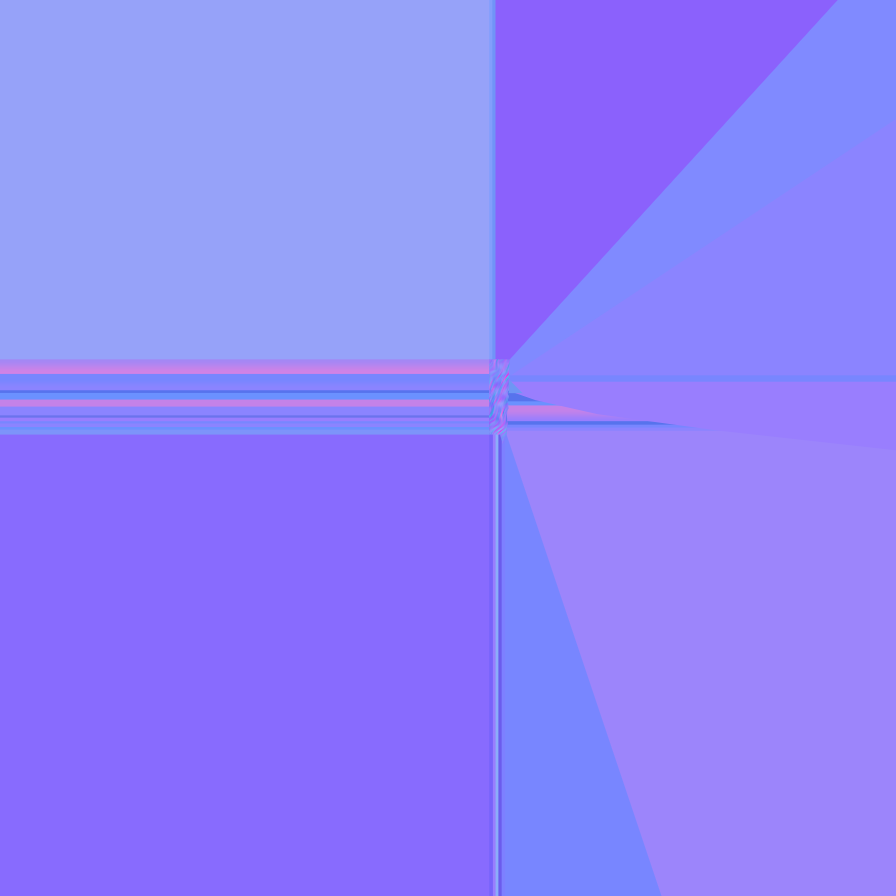
Write a WebGL 1 fragment shader that draws this texture map.

```glsl
precision highp float;
// Normal-map style panel: flat fields and wedges fan out from a small knot,
// joined by thin striped seams. Layers are filled in order with soft half-planes,
// and the knot is slanted value noise shaded by its slope.

uniform vec2 u_resolution;

const float GRID = 768.0;  // layout cells per canvas side, y pointing down
const vec2 KNOT_MIN = vec2(419.3, 308.0);
const vec2 KNOT_MAX = vec2(437.0, 372.5);
const float STREAK_SLANT = 0.42;
const vec2 STREAK_SCALE = vec2(0.30, 0.09);
const float RELIEF = 0.38;

const vec3 PALE = vec3(0.588, 0.635, 0.975);
const vec3 INDIGO = vec3(0.535, 0.420, 0.995);
const vec3 VIOLET = vec3(0.545, 0.380, 0.990);
const vec3 SKY = vec3(0.500, 0.540, 1.000);
const vec3 PERIWINKLE = vec3(0.545, 0.518, 1.000);
const vec3 LAVENDER = vec3(0.600, 0.495, 0.995);
const vec3 LILAC = vec3(0.610, 0.522, 0.985);
const vec3 AZURE = vec3(0.472, 0.525, 1.000);
const vec3 PINK = vec3(0.770, 0.510, 0.910);
const vec3 DEEP = vec3(0.340, 0.450, 0.930);
const vec3 BRIGHT = vec3(0.420, 0.570, 1.000);

float pixel;  // layout cells per pixel

vec3 fill(vec3 under, vec3 over, float inside) {
  return mix(under, over, clamp(inside / pixel + 0.5, 0.0, 1.0));
}

// Signed distance to a line; positive below it when it runs rightward.
float below(vec2 p, vec2 a, vec2 b) {
  vec2 d = normalize(b - a);
  return d.x * (p.y - a.y) - d.y * (p.x - a.x);
}

float hash(vec2 p) {
  vec3 q = fract(vec3(p.xyx) * 0.1031);
  q += dot(q, q.yzx + 33.33);
  return fract((q.x + q.y) * q.z);
}

float noise(vec2 p) {
  vec2 i = floor(p), f = fract(p);
  f = f * f * (3.0 - 2.0 * f);
  return mix(mix(hash(i), hash(i + vec2(1, 0)), f.x),
             mix(hash(i + vec2(0, 1)), hash(i + vec2(1, 1)), f.x), f.y);
}

float relief(vec2 p) {
  vec2 s = vec2(p.x + STREAK_SLANT * p.y, p.y) * STREAK_SCALE;
  s.x += 1.6 * noise(p * 0.11);
  return noise(s) + 0.5 * noise(s * 2.1 + 7.0);
}

vec3 leftStripes(float y) {
  vec3 c = mix(vec3(0.64, 0.53, 0.96), vec3(0.82, 0.51, 0.90), smoothstep(308.0, 320.0, y));
  c = fill(c, mix(AZURE, PERIWINKLE, smoothstep(325.0, 333.0, y)), y - 320.5);
  c = fill(c, DEEP, y - 334.5);
  c = fill(c, BRIGHT, y - 336.8);
  c = fill(c, PINK, y - 342.5);
  c = fill(c, PERIWINKLE, y - 348.5);
  c = fill(c, vec3(0.42, 0.45, 0.93), y - 356.0);
  c = fill(c, LAVENDER, y - 358.0);
  c = fill(c, AZURE, y - 361.0);
  c = fill(c, PERIWINKLE, y - 363.0);
  c = fill(c, BRIGHT, y - 366.0);
  return fill(c, vec3(0.49, 0.58, 0.98), y - 368.3);
}

vec3 rightStripes(float y) {
  vec3 c = fill(DEEP, BRIGHT, y - 344.0);
  c = fill(c, mix(PINK, LAVENDER, smoothstep(351.0, 361.0, y)), y - 347.5);
  c = fill(c, DEEP, y - 361.0);
  c = fill(c, AZURE, y - 364.0);
  c = fill(c, PERIWINKLE, y - 366.5);
  return fill(c, LILAC, y - 369.2);
}

vec3 rightSide(vec2 p) {
  vec3 c = fill(VIOLET, SKY, below(p, vec2(437, 308), vec2(718, 0)));
  c = fill(c, PERIWINKLE, below(p, vec2(439, 321), vec2(768, 102)));
  c = fill(c, AZURE, p.y - 321.7);
  c = fill(c, LAVENDER, p.y - 327.2);
  // The bowed edge is the lower envelope of four lines.
  float bow = min(min(336.0 + 0.35 * (p.x - 439.0), 343.0 + 0.226 * (p.x - 459.0)),
                  min(355.0 + 0.136 * (p.x - 512.0), 369.0 + 0.111 * (p.x - 615.0)));
  c = fill(c, rightStripes(p.y), p.y - bow);
  float wedge = below(p, vec2(434, 372), vec2(567, 768));
  return fill(c, AZURE, min(wedge, p.y - 371.0));
}

vec3 upperSeam(float x) {
  return fill(vec3(0.51, 0.62, 0.99), vec3(0.44, 0.58, 0.97), x - 422.0);
}

vec3 lowerSeam(float x) {
  vec3 c = fill(vec3(0.47, 0.39, 0.98), LAVENDER, x - 422.5);
  c = fill(c, vec3(0.55, 0.68, 0.98), x - 424.8);
  c = fill(c, vec3(0.42, 0.36, 0.93), x - 427.2);
  return fill(c, vec3(0.49, 0.50, 1.0), x - 430.0);
}

vec3 knot(vec2 p) {
  float h = relief(p);
  vec2 slope = vec2(relief(p + vec2(1, 0)), relief(p + vec2(0, 1))) - h;
  vec3 c = mix(AZURE, LAVENDER, smoothstep(0.3, 1.1, h));
  return clamp(c + vec3(slope.x, -slope.y, -0.3 * abs(slope.x)) * RELIEF * 2.0, 0.0, 1.0);
}

void main() {
  pixel = GRID / u_resolution.y;
  vec2 p = gl_FragCoord.xy / u_resolution * GRID;
  p.y = GRID - p.y;

  // Flat fields, stripes and seams
  vec3 left = fill(PALE, leftStripes(p.y), p.y - KNOT_MIN.y);
  left = fill(left, INDIGO, p.y - KNOT_MAX.y);
  vec3 right = rightSide(p);
  vec3 seam = fill(upperSeam(p.x), lowerSeam(p.x), p.y - 340.0);
  float seamEnd = p.y < 340.0 ? 424.7 : 433.0;
  vec3 c = fill(left, seam, p.x - KNOT_MIN.x);
  c = fill(c, right, p.x - seamEnd);

  // Spur, knot and its tapering tail
  float spur = min(below(p, vec2(436, 325), vec2(448, 337)), min(337.0 - p.y, p.x - 436.0));
  c = fill(c, vec3(0.43, 0.59, 0.96), spur);
  float rim = KNOT_MAX.x - 0.04 * (p.y - KNOT_MIN.y) + 1.5 * (noise(p * 0.3) - 0.5);
  float body = min(min(p.x - KNOT_MIN.x, rim - p.x), min(p.y - KNOT_MIN.y, KNOT_MAX.y - p.y));
  float tail = min(2.5 - 0.32 * (p.y - KNOT_MAX.y) - abs(p.x - 431.0), p.y - KNOT_MAX.y + 1.0);
  c = fill(c, knot(p), max(body, tail));

  gl_FragColor = vec4(c, 1.0);
}
```
